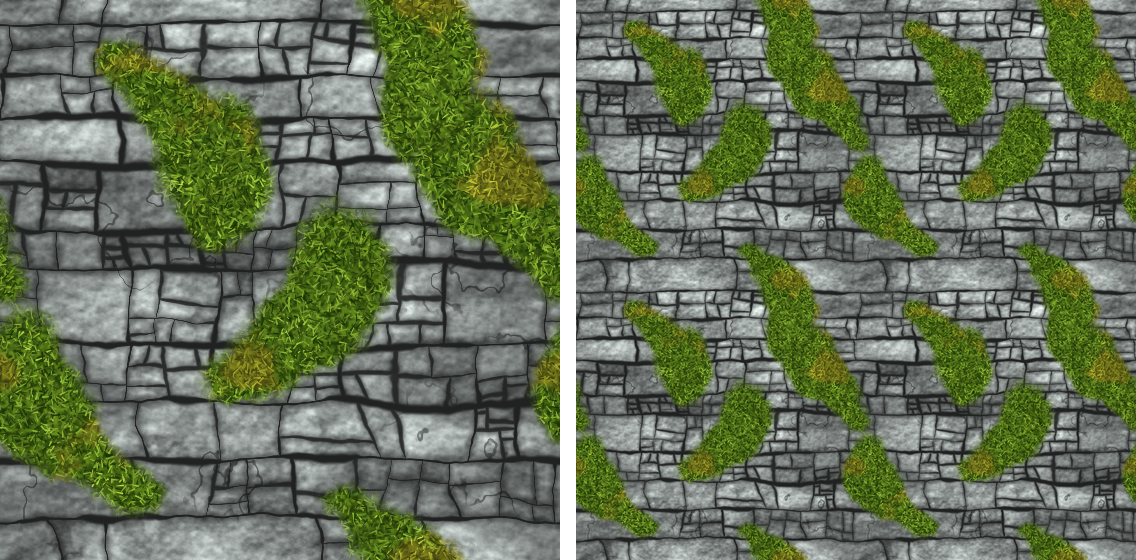
Left: one tile. Right: repeated 2 by 2.
A Shadertoy shader for this texture:

```glsl
// Grey cliff of cracked stone courses with soft, tapering patches of grass; tiles both ways.

const float COURSES = 10.;
const vec2 COURSE_WARP = vec2(.07, .05);
const float CRACK_WIDTH = .0055;
const float SPLIT_CHANCE = .72;
const float STONE_TONE = .61;
const float CRACK_TONE = .13;
const vec3 STONE_TINT = vec3(.965, 1.01, .995);

const int PATCHES = 5;
const vec2 PATCH_OFFSET = vec2(.12, .2);
const float PATCH_REACH = .145;
const vec2 PATCH_RADII = vec2(.035, .105);
const float PATCH_FADE = .018;

const float BLADES = 75.;
const float BLADE_LENGTH = .9;
const float BLADE_WIDTH = .12;
const vec3 GRASS_DARK = vec3(.10, .19, .02);
const vec3 GRASS_MID = vec3(.40, .56, .10);
const vec3 GRASS_BRIGHT = vec3(.60, .76, .22);
const vec3 GRASS_DRY = vec3(.52, .42, .10);

// Integer hash: three random values per cell and seed
vec3 random(vec2 cell, float seed) {
  uvec3 v = uvec3(ivec3(floor(vec3(cell, seed) + .5)));
  v = v * 1664525u + 1013904223u;
  v.x += v.y * v.z; v.y += v.z * v.x; v.z += v.x * v.y;
  v ^= v >> 16u;
  v.x += v.y * v.z; v.y += v.z * v.x; v.z += v.x * v.y;
  return vec3(v >> 16u) / 65536.;
}

// Value noise that wraps after one canvas
float noise(vec2 uv, vec2 repeats, float seed) {
  vec2 p = uv * repeats, cell = floor(p), f = p - cell;
  f = f * f * (3. - 2. * f);
  vec2 a = mod(cell, repeats), b = mod(cell + 1., repeats);
  return mix(mix(random(a, seed).x, random(vec2(b.x, a.y), seed).x, f.x),
             mix(random(vec2(a.x, b.y), seed).x, random(b, seed).x, f.x), f.y);
}

float fbm(vec2 uv, vec2 repeats, float seed) {
  float sum = 0., weight = .516;
  for (int octave = 0; octave < 5; octave++) {
    sum += weight * noise(uv, repeats, seed);
    repeats *= 2.;
    weight *= .5;
  }
  return sum;
}

// Irregular wrapping intervals: index, lower end, upper end
float joint(float i, float count, float lane) {
  return (i + .8 * (random(vec2(mod(i, count), lane), 10.).x - .5)) / count;
}

vec3 interval(float x, float count, float lane) {
  float i = floor(x * count);
  if (x < joint(i, count, lane)) i--;
  else if (x >= joint(i + 1., count, lane)) i++;
  return vec3(mod(i, count), joint(i, count, lane), joint(i + 1., count, lane));
}

float stroke(float dist, float width) {
  return 1. - smoothstep(width * .3, width, dist);
}

vec3 stone(vec2 uv, float pixel) {
  // Courses and blocks
  vec2 p = uv + COURSE_WARP * (vec2(fbm(uv, vec2(6), 1.), fbm(uv, vec2(5), 2.)) - .5);
  vec3 row = interval(p.y, COURSES, 99.);
  float columns = 4. + floor(5. * random(row.xx, 11.).x);
  vec3 column = interval(p.x, columns, row.x);
  vec2 lo = vec2(column.y, row.y), hi = vec2(column.z, row.z);
  vec2 border = min(p - lo, hi - p), id = vec2(row.x, column.x);
  float wear = smoothstep(.35, .65, fbm(uv, vec2(9, 14), 3.));
  float width = CRACK_WIDTH * mix(.3, 1.9, wear) + .5 * pixel;
  float crack = max(stroke(border.y, width), stroke(border.x, width * .7));
  float edge = min(border.x, border.y);

  // Slanted splits into smaller stones
  for (int level = 0; level < 3; level++) {
    vec3 r = random(id, 20. + float(level));
    if (r.x > SPLIT_CHANCE) break;
    bool tall = hi.y - lo.y > .7 * (hi.x - lo.x);
    vec2 axis = tall ? vec2(0, 1) : vec2(1, 0);
    vec2 middle = mix(lo, hi, mix(.3, .7, r.y)), q = p - middle;
    float side = dot(q, axis) + (r.z - .5) * (tall ? .2 : .5) * dot(q, axis.yx);
    crack = max(crack, .85 * stroke(abs(side), width * .6));
    edge = min(edge, abs(side));
    if (side > 0.) lo = mix(lo, middle, axis);
    else hi = mix(hi, middle, axis);
    id = id * 2. + vec2(step(0., side), 57);
  }

  // Faces, relief, pale spots, veins and shadows
  vec2 local = clamp((p - lo) / (hi - lo) - .5, -.7, .7), bumps = vec2(16, 22);
  vec3 face = random(id, 30.) - .5;
  float relief = fbm(uv, bumps, 4.) - fbm(uv + vec2(-.004, .006), bumps, 4.);
  float tone = STONE_TONE + .14 * face.z + .15 * dot(local, face.xy) + .07 * local.y + .9 * relief;
  tone += .3 * (fbm(uv, vec2(7, 9), 5.) + fbm(uv, vec2(90, 110), 6.) - 1.);
  tone += .13 * smoothstep(.58, .66, fbm(uv, vec2(11, 13), 7.));
  float vein = stroke(abs(fbm(uv, vec2(8, 7), 8.) - .5), .014);
  tone *= 1. - .4 * vein * smoothstep(.45, .6, fbm(uv, vec2(5), 9.));
  tone *= mix(.62, 1., smoothstep(0., .016, edge));
  tone *= mix(.7, 1., smoothstep(.3, .5, fbm(uv, vec2(2, 9), 13.)));
  return STONE_TINT * mix(tone, CRACK_TONE, crack);
}

vec3 grass(vec2 uv, float pixel) {
  float clump = fbm(uv, vec2(24), 40.), soft = .7 * pixel * BLADES;
  float dry = .5 * smoothstep(.6, .75, fbm(uv, vec2(9), 42.));
  vec3 color = mix(GRASS_DARK, GRASS_MID, noise(uv, vec2(160), 41.));
  vec2 grid = uv * BLADES;
  // Four layers of 3 by 3 neighbouring blades
  for (int n = 0; n < 36; n++) {
    vec2 cell = floor(grid) + vec2(n % 3, n / 3 % 3) - 1., id = mod(cell, BLADES);
    float layer = float(n / 9);
    vec3 r = random(id, 50. + layer), s = random(id, 60. + layer);
    vec2 q = grid - cell - r.xy, dir = vec2(cos(6.2832 * r.z), sin(6.2832 * r.z));
    float along = clamp(dot(q, dir), 0., BLADE_LENGTH);
    float width = BLADE_WIDTH * (1. - .6 * along / BLADE_LENGTH);
    float cover = 1. - smoothstep(width - soft, width + soft, length(q - dir * along));
    vec3 blade = mix(GRASS_DARK, GRASS_BRIGHT, pow(s.x, 1.3) * (.5 + clump));
    blade.r += .06 * (s.y - .4);
    color = mix(color, blade, cover);
  }
  return mix(color, GRASS_DRY * (.4 + 1.6 * color.g), dry);
}

// Distance to bent, tapering patches on a wrapping lattice
float patchDistance(vec2 uv) {
  float nearest = 1.;
  for (int i = 0; i < PATCHES; i++) {
    vec3 r = random(vec2(i, 0), 70.);
    vec2 center = vec2(i, 3 * i) / float(PATCHES) + PATCH_OFFSET;
    vec2 q = fract(uv - center + .5) - .5;
    vec2 dir = normalize(vec2((i == 2 ? -1. : 1.) * mix(.4, 1.2, r.x), -1));
    float t = dot(q, dir) / PATCH_REACH, taper = i % 2 == 0 ? -t : t;
    float across = dot(q, vec2(-dir.y, dir.x)) - .07 * (r.y - .5) * t * t;
    float radius = mix(PATCH_RADII.x, PATCH_RADII.y, smoothstep(-1.1, 1.1, taper));
    float beyond = PATCH_REACH * max(abs(t) - 1., 0.);
    nearest = min(nearest, length(vec2(beyond, across)) - radius);
  }
  return nearest;
}

void mainImage(out vec4 fragColor, in vec2 fragCoord) {
  vec2 uv = fragCoord / iResolution.xy;
  float pixel = 1. / iResolution.y;
  float ragged = .09 * (fbm(uv, vec2(8), 80.) - .5) + .012 * (noise(uv, vec2(120), 81.) - .5);
  float meadow = 1. - smoothstep(-PATCH_FADE, PATCH_FADE, patchDistance(uv) + ragged);
  vec3 color = stone(uv, pixel);
  if (meadow > 0.) color = mix(color, grass(uv, pixel), meadow);
  fragColor = vec4(clamp(color, 0., 1.), 1);
}
```
